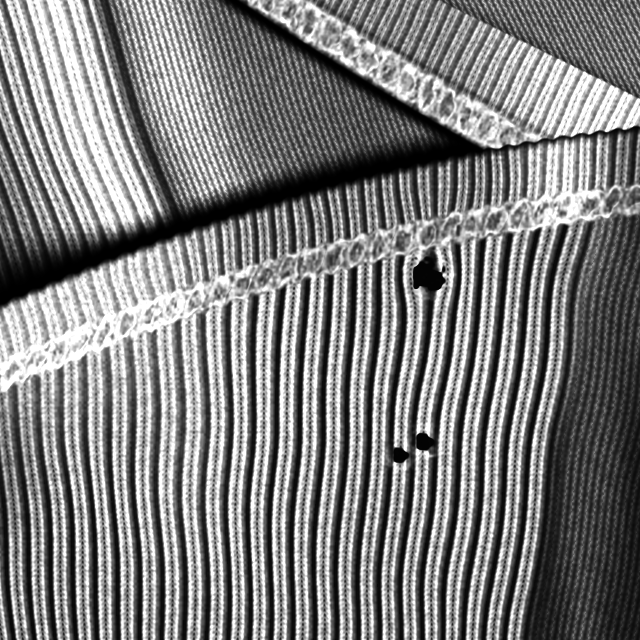
Write a Shadertoy shader that draws this texture.

```glsl
// Layers of ribbed knit cloth in monochrome: a hemmed front panel with holes, a collar band and shaded folds.

float hash(vec2 p) { return fract(sin(dot(p, vec2(127.1, 311.7))) * 43758.5453); }

float noise(vec2 p) {
    vec2 i = floor(p), f = fract(p);
    f = f * f * (3.0 - 2.0 * f);
    return mix(mix(hash(i), hash(i + vec2(1, 0)), f.x),
               mix(hash(i + vec2(0, 1)), hash(i + vec2(1, 1)), f.x), f.y);
}

float bell(float x, float centre, float width) {
    float d = (x - centre) / width;
    return exp(-d * d);
}

// One rib per unit: bright rims, stitched groove, dark gap left, half-lit slope right
float rib(float across, float along) {
    float u = fract(across) - 0.5, a = abs(u);
    float body = smoothstep(-0.4, -0.25, u) * (1.0 - smoothstep(0.2, 0.34, u));
    float slope = smoothstep(0.1, 0.25, u) * (1.0 - smoothstep(0.34, 0.54, u));
    float rims = bell(u, -0.23, 0.065) + 0.95 * bell(u, 0.21, 0.065);
    float stitch = 0.5 + 0.5 * sin(6.2832 * (along + 2.0 * a));
    float groove = bell(u, 0.0, 0.06) * (0.1 + 0.45 * stitch);
    return 0.06 + body * (0.5 + 0.16 * stitch - groove) + 0.4 * rims + 0.3 * slope * (1.0 - body);
}

// Fine knit: soft ridges broken by small stitches
float fineKnit(float across, float along) {
    float ridge = 0.5 + 0.5 * cos(6.2832 * across);
    float stitch = 0.5 + 0.5 * sin(6.2832 * (along + 0.5 * floor(across)));
    return 0.45 + 0.75 * ridge * (0.55 + 0.45 * stitch);
}

// Chain of uneven thread loops; across runs from -1 to 1
float seam(float along, float across) {
    float wobble = noise(vec2(along * 3.0, across * 2.0)) - 0.5;
    vec2 loopPos = vec2(fract(along + 0.18 * across + 0.2 * wobble) - 0.5, across * 0.5);
    float ring = bell(length(loopPos) + 0.25 * wobble, 0.38, 0.1);
    float thread = bell(abs(across) + 0.5 * wobble, 0.8, 0.16);
    float fuzz = noise(vec2(along * 8.0, across * 3.0));
    return 0.22 + 0.34 * ring + 0.28 * thread + 0.48 * fuzz;
}

// Signed distance to a ragged hole
float holeDist(vec2 p, vec2 centre, float radius) {
    vec2 d = p - centre;
    float ragged = noise(d * 110.0 + 7.0) - 0.5;
    return length(d * vec2(1.0, 0.9)) - radius * (1.0 + 0.9 * ragged);
}

float frontEdge(float x) { return 0.525 + 0.445 * x - 0.168 * x * x; }

float collarEdge(float x) {
    float d = x - 0.371;
    return 1.0 - 0.66 * d + 0.13 * d * d;
}

// Rear cloth: broad ribs, a dark fold, then fine ribs
float rearCloth(vec2 p, float height, float collar) {
    float s = p.x - 0.33 * (1.0 - p.y) + 0.004 * sin(p.y * 17.0) + 0.006 * (noise(p * 8.0) - 0.5);
    float broad = 0.18 + 0.8 * rib(s / 0.032, p.y / 0.009);
    broad *= mix(0.5, 1.1, smoothstep(-0.15, 0.02, s));
    broad += 0.3 * bell(s, 0.075, 0.05);
    float fine = fineKnit(s / 0.0105, p.y / 0.008);
    fine *= 0.54 + 0.46 * bell(s, 0.235, 0.06) + 0.2 * (noise(p * 7.0) - 0.5);
    float tone = mix(broad, fine, smoothstep(0.145, 0.175, s));
    tone *= 1.0 - 0.65 * bell(s, 0.155, 0.014);
    float reach = mix(0.11, 0.055, smoothstep(0.0, 0.25, p.x));
    tone *= smoothstep(0.012, reach, height);
    return tone * smoothstep(0.005, 0.026, -collar);
}

// Collar band: looped seam below, slanted ribs above
float collarBand(vec2 p, float collar) {
    float along = dot(p, vec2(0.87, -0.49)) + 0.004 * (noise(p * 20.0) - 0.5);
    float ribs = 0.34 + 0.62 * rib(along / 0.023 + 3.0 * collar, collar / 0.008);
    ribs *= mix(0.75, 1.35, smoothstep(0.68, 0.92, p.x));
    float stitched = seam(along / 0.036, (collar - 0.032) / 0.03) * 1.08;
    float tone = mix(stitched, ribs, smoothstep(0.052, 0.068, collar));
    tone *= 1.0 - 0.35 * bell(collar, 0.066, 0.006);
    return tone * smoothstep(-0.004, 0.012, collar);
}

// Front panel: hem, seam, then long converging ribs with holes
float frontPanel(vec2 p, float depth) {
    float leftGlow = 1.0 - smoothstep(0.18, 0.45, p.x);
    float rightGlow = bell(p.x, 0.875, 0.06);
    float light = 0.8 + 0.38 * leftGlow + 0.42 * rightGlow - 0.15 * smoothstep(0.93, 0.98, p.x);
    float lean = mix(0.28, -0.12, p.x);
    float hem = rib((p.x - lean * depth) / 0.0285 + 0.4 * noise(p * 14.0), p.y / 0.009);
    hem = mix(0.12 + 0.85 * hem, 0.46 + 0.48 * hem, max(leftGlow, 0.7 * rightGlow)) * light;
    hem *= smoothstep(-0.002, 0.016, depth);

    vec2 tear = vec2(0.667, 0.570);
    vec2 d = p - tear;
    float bend = 0.6 * d.x * exp(-dot(d, d) / 0.0016);
    float s = p.x + (p.x - 0.33) * 0.3 * (0.6 - p.y) - bend;
    s += 0.003 * sin(p.y * 23.0 + p.x * 9.0) + 0.008 * (noise(p * 9.0) - 0.5);
    float ribs = rib(s / 0.0396, p.y / 0.0075) * (0.88 + 0.3 * noise(p * 5.0));
    float glow = bell(depth, 0.13, 0.14) * leftGlow + 0.5 * bell(p.x, 0.29, 0.07) * bell(p.y, 0.3, 0.16);
    ribs = mix(ribs, 0.44 + 0.6 * ribs, 0.7 * clamp(glow, 0.0, 1.0));
    ribs *= 1.0 - 0.35 * bell(p.x, 0.0, 0.07) * bell(p.y, 0.28, 0.13);
    ribs *= 1.0 - 0.15 * smoothstep(0.7, 0.9, s);
    float dim = fineKnit(s / 0.0135, p.y / 0.01) * (0.3 + 0.22 * smoothstep(0.25, 0.6, p.y));
    dim *= 0.7 + 0.6 * noise(p * vec2(22.0, 4.0));
    dim *= 1.0 - 0.35 * smoothstep(0.93, 1.0, p.x);
    ribs = mix(ribs, dim, smoothstep(0.89, 0.945, s));
    ribs *= 1.0 - 0.6 * bell(s, 0.925, 0.014) * (1.0 - smoothstep(0.25, 0.5, p.y));

    float hole = min(holeDist(p, tear, 0.022),
                 min(holeDist(p, vec2(0.664, 0.310), 0.012), holeDist(p, vec2(0.626, 0.289), 0.010)));
    ribs += 0.3 * bell(hole, 0.008, 0.006) * noise(p * 150.0);
    ribs = mix(0.02, ribs, smoothstep(-0.002, 0.003, hole));

    float across = (depth - 0.113) / 0.025;
    float stitched = seam(p.x / 0.036, across) * light * 1.1 + 0.12 * leftGlow;
    float tone = mix(hem, ribs, smoothstep(0.112, 0.114, depth));
    return mix(stitched, tone, smoothstep(0.8, 1.15, abs(across)));
}

void mainImage(out vec4 fragColor, in vec2 fragCoord) {
    vec2 p = fragCoord / iResolution.xy;
    float soft = 1.5 / iResolution.y;
    float height = p.y - frontEdge(p.x) + 0.002 * sin(p.x * 220.0);
    float collar = (p.y - collarEdge(p.x)) * 0.85;

    float tone = rearCloth(p, height, collar);
    tone = mix(tone, collarBand(p, collar), smoothstep(-soft, soft, collar));
    float outer = fineKnit((p.x + 0.5 * p.y) / 0.0095, (p.y - 0.4 * p.x) / 0.0085) * 0.58;
    float outerEdge = p.y - 1.0 + 0.49 * (p.x - 0.684);
    outer *= smoothstep(-0.005, 0.025, outerEdge) * 0.4 + 0.6;
    tone = mix(tone, outer, smoothstep(-soft, soft, outerEdge));
    tone = mix(frontPanel(p, -height), tone, smoothstep(-soft, soft, height));

    // Fibre grain and a gentle contrast curve
    tone = clamp(tone * (0.78 + 0.44 * noise(p * 240.0)), 0.0, 1.0);
    tone = mix(tone, smoothstep(0.0, 1.0, tone), 0.4);
    fragColor = vec4(vec3(tone), 1.0);
}
```
